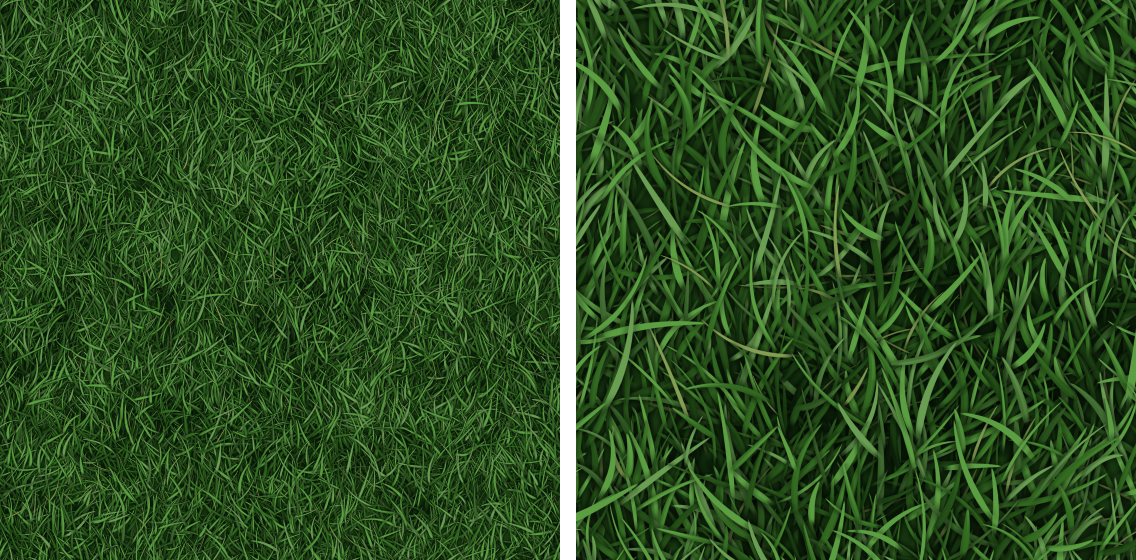
Left: the whole. Right: its middle third, enlarged.
Give the GLSL for this texture, as a Shadertoy shader.

```glsl
// Dense lawn seen from above: slim, tapering grass blades over dark soil.
// Layers of wrapped grid cells each hold one random blade, painted from the
// shaded bottom layer to the sunlit top one, so the square tiles seamlessly.

const float TAU = 6.2831853;
const int LAYERS = 25;
const float GRID = 24.0;                      // cells per side in each layer
const vec2 HALF_LENGTH = vec2(0.014, 0.037);  // shortest, longest
const vec2 HALF_WIDTH = vec2(0.0011, 0.0030); // thinnest, broadest
const float MAX_BEND = 0.27;
const float SPREAD = 1.55;                    // scatter about the upright, radians
const float LEAN = 0.35;                      // common lean of a tuft, radians
const float DEPTH_SHARE = 0.45;               // how much depth sets the tone
const float BASE_TONE = 0.68;
const float CONTRAST = 1.38;
const float PATCH_TONE = 0.23;
const float SHADOW = 0.23;
const float DRY_SHARE = 0.04;
const float MUTED_SHARE = 0.30;

const vec3 DEEP   = vec3(0.04, 0.12, 0.03);
const vec3 SHADE  = vec3(0.09, 0.22, 0.06);
const vec3 MID    = vec3(0.14, 0.31, 0.09);
const vec3 LEAF   = vec3(0.20, 0.42, 0.13);
const vec3 BRIGHT = vec3(0.36, 0.62, 0.26);
const vec3 STRAW  = vec3(0.56, 0.64, 0.34);
const vec3 MUTED_TINT = vec3(0.055, 0.0, 0.065);

// Integer hash giving three values from 0 to 1
vec3 hash3(uvec3 v) {
    v = v * 1664525u + 1013904223u;
    v.x += v.y * v.z; v.y += v.z * v.x; v.z += v.x * v.y;
    v ^= v >> 16u;
    v.x += v.y * v.z; v.y += v.z * v.x; v.z += v.x * v.y;
    return vec3(v & 65535u) / 65535.0;
}

float lattice(vec2 cell, float repeats) {
    return hash3(uvec3(uvec2(mod(cell, repeats)), uint(repeats) + 900u)).x;
}

// Value noise that wraps after a whole number of cells
float wrapNoise(vec2 uv, float repeats) {
    vec2 p = uv * repeats, i = floor(p), f = p - i;
    f = f * f * (3.0 - 2.0 * f);
    float low = mix(lattice(i, repeats), lattice(i + vec2(1, 0), repeats), f.x);
    float high = mix(lattice(i + vec2(0, 1), repeats), lattice(i + 1.0, repeats), f.x);
    return mix(low, high, f.y);
}

// Colour ramp whose steps follow the area share of each green
vec3 grassColour(float tone) {
    vec3 c = mix(DEEP, SHADE, smoothstep(0.05, 0.21, tone));
    c = mix(c, MID, smoothstep(0.21, 0.46, tone));
    c = mix(c, LEAF, smoothstep(0.46, 0.74, tone));
    return mix(c, BRIGHT, smoothstep(0.74, 1.02, tone));
}

// Paints the blade of one cell over the colour below
void paintBlade(inout vec3 colour, vec2 uv, vec2 cell, int layer, float patchTone, float aa) {
    uvec3 id = uvec3(uvec2(mod(cell, GRID)), uint(layer) * 3u);
    vec3 place = hash3(id);
    vec2 centre = (cell + place.xy) / GRID;
    vec2 p = uv - centre;
    if (dot(p, p) > 1.0 / (GRID * GRID)) return;
    vec3 shape = hash3(id + uvec3(0, 0, 1));
    vec3 look = hash3(id + uvec3(0, 0, 2));

    // Blade frame: y runs from root to tip
    float tuft = sin(TAU * (3.0 * centre.x + 2.0 * centre.y)
               + 2.0 * sin(TAU * (2.0 * centre.y - centre.x)));
    float angle = (place.z + shape.x - 1.0) * SPREAD + LEAN * tuft;
    float c = cos(angle), s = sin(angle);
    p = vec2(c * p.x + s * p.y, c * p.y - s * p.x);
    float halfLength = mix(HALF_LENGTH.x, HALF_LENGTH.y, shape.y);
    float t = p.y / halfLength;
    if (abs(t) > 1.0) return;

    // Distance to the curved edge, slim at the root and pointed at the tip
    float bend = (2.0 * shape.z - 1.0) * MAX_BEND;
    float slope = 2.0 * bend * t;
    float across = (p.x - bend * halfLength * (t * t - 0.3)) / sqrt(1.0 + slope * slope);
    float dry = step(look.z, DRY_SHARE);
    float muted = step(look.z, MUTED_SHARE);
    float broad = mix(HALF_WIDTH.x, HALF_WIDTH.y, look.x) * (1.0 - 0.5 * dry);
    float width = broad * sqrt(0.5 - 0.5 * t) * smoothstep(-1.5, -0.3, t);
    float edge = abs(across) - width;
    if (edge > 2.0 * broad + aa) return;
    float ends = smoothstep(1.0, 0.88, t) * smoothstep(-1.0, -0.6, t);

    // Tone from depth, chance, length and the fold along the middle
    float depth = float(layer) / float(LAYERS - 1);
    float tone = mix(look.y, exp(-2.1 * (1.0 - depth)), DEPTH_SHARE);
    tone = (tone - 0.5) * CONTRAST + BASE_TONE + patchTone + 0.13 * t;
    float side = clamp(across / (width + 0.5 * aa), -1.0, 1.0);
    tone += 0.07 * smoothstep(-0.3, 0.3, side) - 0.12 * side * side;
    vec3 blade = grassColour(tone);
    blade += muted * MUTED_TINT * smoothstep(0.3, 0.8, tone);
    blade = mix(blade, STRAW * (0.35 + 0.65 * depth), 0.8 * dry);

    colour *= 1.0 - SHADOW * ends * smoothstep(2.0 * broad, 0.0, edge);
    colour = mix(colour, blade, ends * smoothstep(aa, -aa, edge));
}

void mainImage(out vec4 fragColor, in vec2 fragCoord) {
    vec2 uv = fragCoord / iResolution.xy;
    float aa = 0.7 / min(iResolution.x, iResolution.y);
    float patchTone = PATCH_TONE * (wrapNoise(uv, 11.0) + wrapNoise(uv, 23.0) - 1.0);

    // Dark ground between the blades
    vec3 colour = grassColour(0.06 + 0.2 * wrapNoise(uv, 128.0) + 0.5 * patchTone);

    // Blades, bottom layer first
    vec2 home = floor(uv * GRID);
    for (int layer = 0; layer < LAYERS; layer++)
        for (int y = 1; y >= -1; y--)
            for (int x = -1; x <= 1; x++)
                paintBlade(colour, uv, home + vec2(x, y), layer, patchTone, aa);

    fragColor = vec4(colour, 1.0);
}
```
